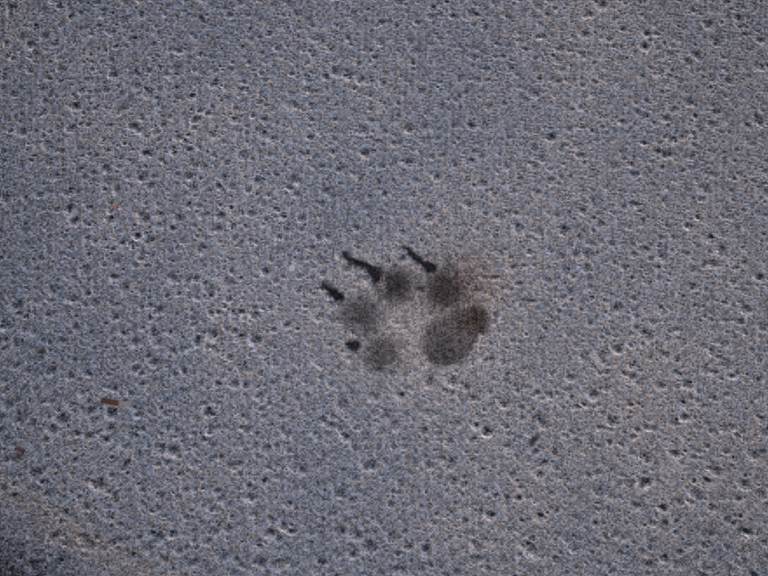
Write a Shadertoy shader that draws this texture.

```glsl
// Damp evening sand pocked by small pits, with one clawed paw print near the centre.
// Jittered cells shade the pits, value noise makes the grains, and tapered
// capsules and soft blobs press the print. Lengths are in canvas heights.
const vec3 SAND_COOL = vec3(0.385, 0.418, 0.495);
const vec3 SAND_WARM = vec3(0.480, 0.442, 0.442);
const vec3 DAMP_BROWN = vec3(0.29, 0.23, 0.21);
const vec3 SHADOW = vec3(0.085, 0.085, 0.105);
const vec3 HOLLOW = vec3(0.130, 0.118, 0.128);
const vec3 RUST = vec3(0.42, 0.27, 0.22);
const vec3 SHELL = vec3(0.64, 0.65, 0.69);
const vec2 TO_LIGHT = vec2(0.40, 0.92);
const vec2 PRINT_CENTRE = vec2(0.705, 0.455);
const float GRAIN_SCALE = 330.0;
const float GRAIN_CONTRAST = 0.74;
const float PIT_CONTRAST = 0.58;

// Debris: x, y, radius, rustiness
const vec4 DEBRIS[8] = vec4[8](
    vec4(0.352, 0.970, 0.007, 0.0), vec4(0.656, 0.686, 0.006, 0.0),
    vec4(0.073, 0.392, 0.011, 0.2), vec4(0.222, 0.198, 0.008, 0.0),
    vec4(0.929, 0.234, 0.010, 0.0), vec4(0.964, 0.214, 0.009, 0.5),
    vec4(0.035, 0.214, 0.013, 0.4), vec4(0.201, 0.642, 0.006, 1.0));
// Claw marks: tip, then inner end
const vec4 CLAWS[4] = vec4[4](
    vec4(0.599, 0.559, 0.656, 0.522), vec4(0.705, 0.571, 0.745, 0.531),
    vec4(0.563, 0.507, 0.586, 0.484), vec4(0.602, 0.404, 0.613, 0.399));
// Toe hollows: centre, radius, depth
const vec4 TOES[4] = vec4[4](
    vec4(0.687, 0.502, 0.032, 0.82), vec4(0.772, 0.496, 0.037, 0.72),
    vec4(0.626, 0.453, 0.032, 0.60), vec4(0.664, 0.386, 0.032, 0.58));

float hash(vec2 p) {
    return fract(sin(dot(p, vec2(127.1, 311.7))) * 43758.5453);
}

float noise(vec2 p) {
    vec2 i = floor(p), f = fract(p);
    f = f * f * (3.0 - 2.0 * f);
    return mix(mix(hash(i), hash(i + vec2(1, 0)), f.x),
               mix(hash(i + vec2(0, 1)), hash(i + vec2(1, 1)), f.x), f.y);
}

vec2 wobble(vec2 p) {
    return vec2(noise(p), noise(p + 40.0)) - 0.5;
}

float blob(vec2 d, float radius) {
    return exp(-dot(d, d) / (radius * radius));
}

float capsule(vec2 p, vec2 a, vec2 b, float ra, float rb) {
    vec2 ab = b - a;
    float t = clamp(dot(p - a, ab) / dot(ab, ab), 0.0, 1.0);
    return length(p - a - ab * t) - mix(ra, rb, t);
}

float cover(float d, float softness) {
    float w = max(softness, 0.8 / iResolution.y);
    return 1.0 - smoothstep(-w, w, d);
}

// Jittered pits: dark wall towards the light, pale far lip
float pitLayer(vec2 p, float scale, float chance) {
    p *= scale;
    float shade = 0.0;
    for (int i = 0; i < 9; i++) {
        vec2 id = floor(p) + vec2(i % 3 - 1, i / 3 - 1);
        if (hash(id + scale) > chance) continue;
        vec2 jitter = vec2(hash(id + 17.3), hash(id + 51.9));
        vec2 q = (p - id - jitter) / mix(0.20, 0.38, hash(id + 83.1));
        float r = length(q), side = dot(q, TO_LIGHT);
        float lip = exp(-pow((r - 1.15) / 0.35, 2.0)) * (0.25 + max(-side, 0.0));
        float depth = 0.45 + 0.55 * hash(id + 29.7);
        shade += depth * (0.42 * lip - exp(-1.8 * r * r) * (0.75 + 0.8 * side));
    }
    return shade;
}

void mainImage(out vec4 fragColor, in vec2 fragCoord) {
    vec2 p = fragCoord / iResolution.y, c = p - vec2(0.78, 0.50);
    float nearPrint = blob(p - PRINT_CENTRE, 0.134);
    // Broad patches, vignette and the low ridge at lower left
    float patches = noise(p * 5.0) * 0.6 + noise(p * 13.0) * 0.4;
    float ridge = p.y + 0.62 * p.x - 0.15 + 0.02 * (noise(p * 20.0) - 0.5);
    float warmth = 0.22 + 0.35 * patches + 0.16 * smoothstep(0.3, 1.1, p.x)
                 + 0.25 * nearPrint + 0.35 * exp(-pow(ridge / 0.04, 2.0));
    float light = 1.06 - 0.24 * dot(c, c) + 0.10 * (patches - 0.5) + 0.05 * nearPrint;
    light *= 0.64 + 0.36 * smoothstep(-0.16, -0.02, ridge);
    // Pits shrink with distance and fade around the print
    vec2 ground = vec2((p.x - 0.667) * (0.85 + 0.35 * p.y), p.y * (1.0 + 0.25 * p.y));
    ground += 0.005 * wobble(p * 45.0);
    float pits = pitLayer(ground, 31.0, 0.45) + 0.85 * pitLayer(ground + 3.7, 50.0, 0.52)
               + 0.65 * pitLayer(ground + 8.1, 88.0, 0.55);
    pits *= (1.0 - 0.7 * nearPrint) * (0.7 + 0.6 * patches);
    // Grains vary in brightness and hue
    vec2 g = p * GRAIN_SCALE;
    float grain = 0.65 * noise(g) + 0.35 * noise(g * 0.55 + 31.0) - 0.5;
    light += PIT_CONTRAST * pits + GRAIN_CONTRAST * grain;
    warmth += 0.35 * pits + 0.9 * (noise(g * 0.8 + 70.0) - 0.5);
    vec3 col = mix(SAND_COOL, SAND_WARM, clamp(warmth, 0.0, 1.0)) * max(light, 0.30);
    // Damp margin and toe hollows
    vec2 w = p + 0.009 * wobble(p * 60.0) + 0.005 * wobble(p * 170.0);
    float speckle = 1.0 + 1.3 * grain;
    col = mix(col, DAMP_BROWN * 1.2 * speckle, 0.45 * blob(p - vec2(0.808, 0.508), 0.055));
    for (int i = 0; i < 4; i++) {
        float r = length(w - TOES[i].xy) / TOES[i].z;
        col = mix(col, HOLLOW * speckle, exp(-0.9 * r * r * r) * TOES[i].w);
    }
    // Heel pad, darkest at its upper wall and lower edge
    float pad = capsule(w, vec2(0.774, 0.405), vec2(0.824, 0.445), 0.044, 0.026);
    float wall = blob(w - vec2(0.827, 0.446), 0.030);
    float low = blob(w - vec2(0.770, 0.385), 0.032);
    vec3 padColour = mix(HOLLOW * 1.2, DAMP_BROWN * 0.62, wall) * speckle;
    col = mix(col, padColour, cover(pad, 0.008) * (0.50 + 0.32 * wall + 0.18 * low));
    // Claw slots and a fallen crumb
    for (int i = 0; i < 4; i++) {
        float claw = capsule(w, CLAWS[i].xy, CLAWS[i].zw, 0.004, 0.009);
        col = mix(col, SHADOW * speckle, 0.9 * cover(claw, 0.005));
    }
    float crumb = length((w - vec2(0.668, 0.506)) * vec2(1.3, 0.75)) - 0.010;
    col = mix(col, SAND_WARM * 0.8 * speckle, 0.75 * cover(crumb, 0.004));
    // Debris, two-toned chip and shells
    for (int i = 0; i < 8; i++) {
        float d = length(w - DEBRIS[i].xy) - DEBRIS[i].z * 0.7;
        col = mix(col, mix(SHADOW, RUST, DEBRIS[i].w) * speckle, 0.72 * cover(d, 0.005));
    }
    float chip = capsule(p, vec2(0.180, 0.304), vec2(0.224, 0.298), 0.005, 0.004);
    vec3 chipColour = mix(RUST * 0.6, SAND_WARM, smoothstep(0.203, 0.209, p.x));
    col = mix(col, chipColour, 0.85 * cover(chip, 0.002));
    float shell = min(capsule(p, vec2(0.540, 0.370), vec2(0.557, 0.358), 0.002, 0.003),
                      length(p - vec2(0.507, 0.535)) - 0.005);
    col = mix(col, SHELL, 0.9 * cover(shell, 0.002));
    fragColor = vec4(col, 1.0);
}
```
